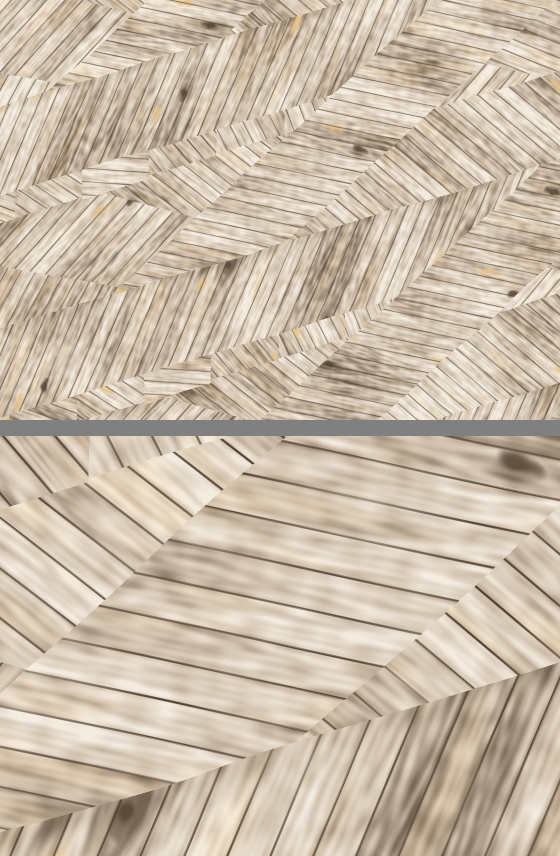
Top, the full canvas; bottom, a detail of the centre.
A Shadertoy shader for this texture:

```glsl
// Weathered pale planks laid as a chevron of overlapping slanted panels.
// A skewed lattice splits the canvas into rows; straight cuts split each row
// into panels, and every panel is filled with turned, grainy wooden boards.

#define PLANK 0.0315                  // board width, canvas height = 1
#define GAP 0.0009                    // half width of the joints
#define ROW_ALONG vec2(0.4375, 0.132) // lattice step along a row
#define ROW_DOWN vec2(0.1476, -0.486) // lattice step to the next row
#define ROW_START vec2(0.0, 0.748)
#define KNOT_CELL vec2(0.38, 0.26)    // one knot per cell of this size
#define PALE vec3(0.955, 0.925, 0.88)
#define MIDDLE vec3(0.82, 0.758, 0.682)
#define DARK vec3(0.51, 0.45, 0.375)
#define JOINT vec3(0.31, 0.25, 0.19)
#define AMBER vec3(0.90, 0.75, 0.49)

float hash(vec2 c) {
    vec3 h = fract(c.xyx * 0.1031);
    h += dot(h, h.yzx + 33.33);
    return fract((h.x + h.y) * h.z);
}

float slope(vec2 corner, vec2 offset) {
    float turn = 6.2832 * hash(corner);
    return dot(vec2(cos(turn), sin(turn)), offset);
}

// Gradient noise, roughly -0.7 to 0.7
float noise(vec2 p) {
    vec2 i = floor(p), f = p - i;
    vec2 w = f * f * f * (f * (f * 6.0 - 15.0) + 10.0);
    vec2 e = vec2(1.0, 0.0);
    return mix(mix(slope(i, f), slope(i + e, f - e), w.x),
               mix(slope(i + e.yx, f - e.yx), slope(i + 1.0, f - 1.0), w.x), w.y);
}

// Boards run along q.x and are stacked along q.y
vec3 wood(vec2 q, float shade) {
    // Knot, the bent grain around it and an amber smear nearby
    vec2 k = q / KNOT_CELL, id = floor(k);
    vec2 centre = 0.3 + 0.4 * vec2(hash(id), hash(id + 7.0));
    vec2 d = (k - id - centre) * KNOT_CELL;
    float rough = noise(q * 55.0);
    float knot = smoothstep(1.1, 0.2, length(d / vec2(0.022, 0.011)) + 0.8 * rough);
    vec2 h = d / vec2(0.05, 0.018);
    float halo = exp(-dot(h, h));
    vec2 smear = (d + vec2(0.07, -0.04)) / vec2(0.03, 0.010);
    float amber = smoothstep(1.1, 0.2, length(smear) + 0.9 * rough);

    // Boards and their joints
    float y = q.y / PLANK + 0.07 * noise(q * 4.0);
    float board = floor(y);
    float edge = (0.5 - abs(fract(y) - 0.5)) * PLANK;
    float tint = hash(vec2(board, 3.0));

    // Grain from broad stains down to fine fibres
    vec2 g = vec2(q.x + 5.0 * tint, q.y - 0.5 * d.y * halo);
    float stain = noise(q * vec2(3.5, 8.0));
    float streak = noise(g * vec2(7.0, 75.0));
    float fibre = noise(g * vec2(22.0, 170.0));
    float rings = sin(45.0 * noise(g * vec2(2.5, 16.0)));
    float tone = 0.36 + shade + 0.26 * (tint - 0.5) + 0.55 * stain
               + 0.38 * streak + 0.42 * fibre + 0.22 * rough
               + 0.10 * rings * smoothstep(-0.1, 0.3, stain)
               + 0.25 * halo + 0.12 * smoothstep(0.005, 0.0, edge);
    tone = clamp(tone, 0.0, 1.1);

    vec3 col = mix(PALE, MIDDLE, min(tone / 0.45, 1.0));
    col = mix(col, DARK, max(tone - 0.45, 0.0) / 0.55);
    float warm = smoothstep(0.0, 0.4, noise(g * vec2(6.0, 22.0) + 40.0));
    col *= mix(vec3(1.0), vec3(1.0, 0.975, 0.93), warm);
    col = mix(col, AMBER, 0.75 * amber);
    col = mix(col, JOINT, 0.85 * knot);

    float px = 0.6 / iResolution.y;
    float joint = 1.0 - smoothstep(GAP - px, GAP + px, edge);
    float wear = clamp(0.72 + 0.8 * noise(vec2(q.x * 9.0, board)), 0.25, 1.0);
    return mix(col, JOINT, joint * wear);
}

// Board angle in degrees and a seed for lattice point (a, b) inside a row
vec2 panelOf(float a, float b) {
    float s = a + 2.36 * b;
    if (s < 2.62) {
        if (b < 0.40) return vec2(67.0, 1.0);
        float piece = floor((0.4375 * a + 0.1476 * b - 0.036) / 0.16);
        float pick = hash(vec2(piece, 5.0));
        if (b < 0.51 + 0.05 * pick) return vec2(mix(-70.0, 65.0, pick), 9.0 + piece);
        if (b - 0.53 < 0.56 * (a - 0.38)) return vec2(-38.0, 2.0);
        if (b < 0.83 + 0.456 * a) return vec2(48.0, 3.0);
        return vec2(62.0, 4.0);
    }
    if (s < 3.58) return vec2(-12.0, 5.0);
    if (b > 0.6) return vec2(-40.0, 6.0);
    return b - 0.475 > 0.51 * (a - 2.5) ? vec2(50.0, 7.0) : vec2(-22.0, 8.0);
}

vec3 floorColour(vec2 p) {
    // Skewed lattice coordinates, with slightly uneven cuts
    vec2 lattice = inverse(mat2(ROW_ALONG, ROW_DOWN)) * (p - ROW_START);
    lattice += 0.012 * noise(p * 6.0);
    float row = floor(lattice.y), b = lattice.y - row;
    vec2 panel = panelOf(lattice.x, b);
    float angle = radians(panel.x);
    vec2 along = vec2(cos(angle), sin(angle));
    vec2 q = vec2(dot(p, along), dot(p, vec2(-along.y, along.x)));
    float lip = 0.14 * smoothstep(0.05, 0.0, b);
    return wood(q + vec2(3.17, 1.73) * (panel.y + 3.0 * row + 20.0), lip);
}

void mainImage(out vec4 fragColor, in vec2 fragCoord) {
    // Four samples per pixel smooth the panel cuts
    vec3 sum = vec3(0.0);
    for (int i = 0; i < 4; i++) {
        vec2 shift = vec2(i % 2, i / 2) * 0.5 - 0.25;
        sum += floorColour((fragCoord + shift) / iResolution.y);
    }
    fragColor = vec4(sum / 4.0, 1.0);
}
```
